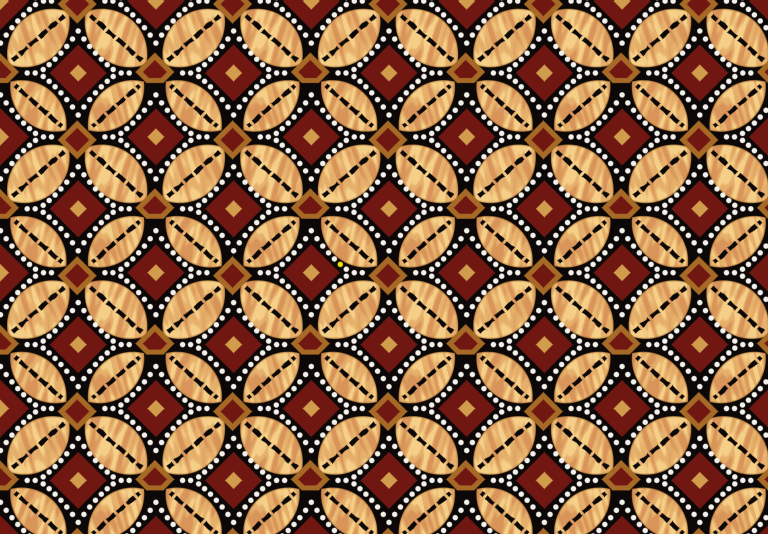
Write a WebGL 2 fragment shader that draws this pattern.

```glsl
#version 300 es
precision highp float;
// Leaf lattice textile: streaked leaves, beaded red diamonds and gold knots on black.

#define VIEW_H 534.0               // canvas height in design units
#define HALF vec2(77.7, 67.9)      // half of one repeat
#define ORIGIN vec2(-0.5, 72.0)    // first knot, from the top left
#define BIG_LEAF vec2(40.0, 24.0)  // half length, half width
#define SMALL_LEAF vec2(37.0, 19.5)
#define RED_R 28.5
#define CORE_R 8.5
#define KNOT_R 19.5
#define HEART_R 12.0
#define BEAD_R 2.7
#define DASH vec2(13.0, 2.1)       // midrib dash spacing, half width
#define STAIN vec2(341.0, 263.0)   // the one yellow-tinted spot

uniform vec2 u_resolution;
out vec4 fragColor;

const vec3 BLACK = vec3(0.05, 0.03, 0.03);
const vec3 RED = vec3(0.44, 0.09, 0.07);
const vec3 GOLD = vec3(0.65, 0.41, 0.15);
const vec3 CORE = vec3(0.82, 0.61, 0.30);
const vec3 LEAF = vec3(0.90, 0.69, 0.42);
const vec3 LEAF_LIGHT = vec3(0.96, 0.81, 0.53);
const vec3 LEAF_DARK = vec3(0.85, 0.58, 0.35);
const vec3 WHITE = vec3(0.95, 0.94, 0.92);
const vec3 YELLOW = vec3(0.95, 0.86, 0.05);

vec2 gradientAt(vec2 cell) {
  float a = 6.2832 * fract(sin(dot(cell, vec2(127.1, 311.7))) * 4375.85);
  return vec2(cos(a), sin(a));
}

float gradientNoise(vec2 p) {
  vec2 i = floor(p), f = p - i, s = f * f * (3.0 - 2.0 * f), e = vec2(1.0, 0.0);
  float low = mix(dot(gradientAt(i), f), dot(gradientAt(i + e), f - e), s.x);
  float high = mix(dot(gradientAt(i + e.yx), f - e.yx),
                   dot(gradientAt(i + 1.0), f - 1.0), s.x);
  return mix(low, high, s.y);
}

float diamond(vec2 p, float r) { return (abs(p.x) + abs(p.y) - r) * 0.7071; }

// Lens made of two arcs; size = half length along x, half width along y.
float lens(vec2 p, vec2 size) {
  float r = dot(size, size) / (2.0 * size.y);
  return length(vec2(p.x, abs(p.y) + r - size.y)) - r;
}

// Beads on an inward curve around a diamond, plus a pair on each side.
float beads(vec2 p) {
  vec2 q = abs(p);
  float d = length(vec2(abs(q.x - 47.0) - 4.0, q.y));
  for (int i = 0; i < 7; i++) {
    float t = float(i) / 6.0, s = 1.0 - t;
    vec2 bead = s * s * vec2(35.0, 3.5) + 2.0 * s * t * vec2(17.0) + t * t * vec2(0.0, 42.0);
    d = min(d, length(q - bead));
  }
  return d - BEAD_R;
}

void main() {
  float px = VIEW_H / u_resolution.y;
  vec2 p = vec2(gl_FragCoord.x, u_resolution.y - gl_FragCoord.y) * px;
  vec2 g = (p - ORIGIN) / HALF, cell = floor(g);

  // Corners of the cell alternate between knots and red diamonds.
  float bead = 1e3, red = 1e3, core = 1e3, knot = 1e3, heart = 1e3;
  for (int i = 0; i < 4; i++) {
    vec2 k = cell + vec2(i & 1, i >> 1);
    vec2 d = p - ORIGIN - k * HALF;
    bool evenRow = mod(k.y, 2.0) < 0.5;
    if (mod(k.x + k.y, 2.0) > 0.5) {
      d -= vec2(1.0, evenRow ? 1.0 : -3.0);
      bead = min(bead, beads(d));
      red = min(red, diamond(d, RED_R));
      core = min(core, diamond(d, CORE_R));
    } else {
      // Knots on even rows are cut flat below.
      float cut = evenRow ? d.y - 11.0 : -1e3;
      knot = min(knot, max(diamond(d, KNOT_R), cut));
      heart = min(heart, max(diamond(d, HEART_R), cut + 5.0));
    }
  }

  // One leaf per cell, joining its two knots; rows alternate in size.
  vec2 m = (g - cell - 0.5) * HALF, axis = normalize(HALF);
  float side = mod(cell.x + cell.y, 2.0) < 0.5 ? 1.0 : -1.0;
  m.x *= side;
  vec2 along = vec2(dot(m, axis), dot(m, vec2(-axis.y, axis.x)));
  vec2 size = mod(cell.y, 2.0) > 0.5 ? BIG_LEAF : SMALL_LEAF;
  float leaf = lens(along, size);

  // Streaks repeat with the tile.
  vec2 tile = mod(p - ORIGIN, 2.0 * HALF);
  float streak = gradientNoise(vec2((tile.x + side * 0.3 * tile.y) * 0.17, tile.y * 0.035));
  vec3 leafColor = mix(LEAF, LEAF_LIGHT, smoothstep(0.03, 0.22, streak));
  leafColor = mix(leafColor, LEAF_DARK, smoothstep(0.03, 0.25, -streak));
  leafColor = mix(leafColor, GOLD, 0.55 * smoothstep(-2.2, 0.0, leaf));

  // Broken midrib with uneven thickness.
  float rib = abs(along.y) - DASH.y - 1.6 * gradientNoise(tile * 0.13);
  rib = max(rib, abs(fract(along.x / DASH.x) - 0.5) * DASH.x - 5.0);
  rib = max(rib, abs(along.x) - size.x + 6.0);

  // Layers from the ground up.
  #define FILL(d) (1.0 - smoothstep(-0.8 * px, 0.8 * px, d))
  vec3 beadColor = mix(WHITE, YELLOW, 1.0 - smoothstep(5.0, 6.0, length(p - STAIN)));
  vec3 color = mix(BLACK, leafColor, FILL(leaf));
  color = mix(color, BLACK, FILL(rib));
  color = mix(color, RED, FILL(red));
  color = mix(color, CORE, FILL(core));
  color = mix(color, beadColor, FILL(bead));
  color = mix(color, GOLD, FILL(knot));
  color = mix(color, RED, FILL(heart));
  fragColor = vec4(color, 1.0);
}
```
